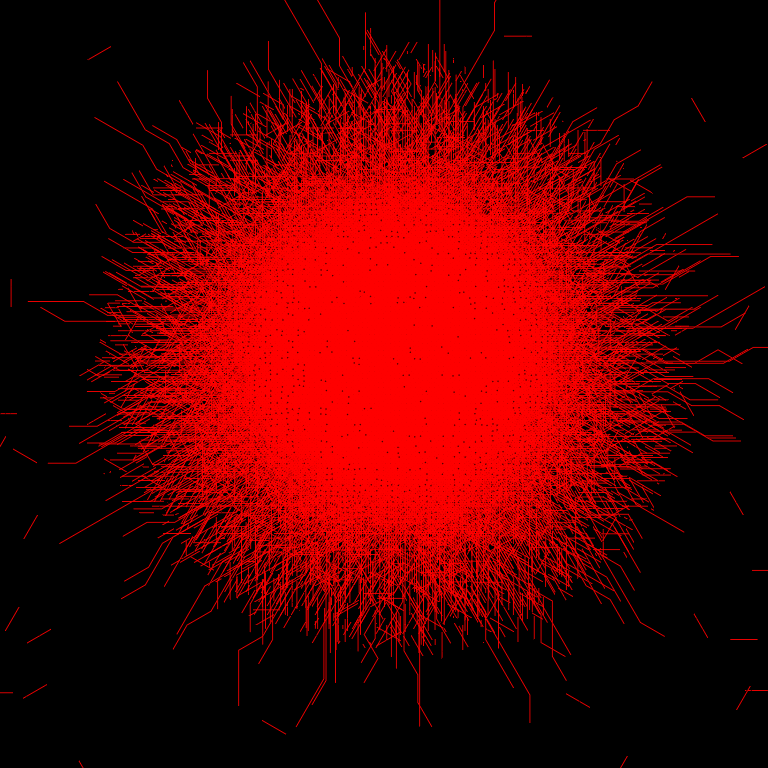
This background is drawn by a Shadertoy shader. Its source:

```glsl
#define CENTER vec2(0.515, 0.537)
#define RED vec3(1.0, 0.0, 0.0)
#define CORE_DENSITY 10.0
#define SPREAD 0.0345
#define LINE_WIDTH 0.0011
#define HATCH_PITCH 0.003
#define HOLE_PITCH 0.0072
#define SEGMENT 0.036
#define STRANDS 260.0
#define NEIGHBOURS 11
#define MAX_SEGMENTS 5
#define TURN 0.5235988

float hash(vec2 p) {
    vec3 q = fract(vec3(p.xyx) * 0.1031);
    q += dot(q, q.yzx + 33.33);
    return fract((q.x + q.y) * q.z);
}

vec2 direction(float angle) {
    return vec2(cos(angle), sin(angle));
}

float lineCoverage(float dist, float pixel) {
    return clamp(0.5 + (0.5 * LINE_WIDTH - dist) / pixel, 0.0, 1.0);
}

float segmentDistance(vec2 p, vec2 a, vec2 b) {
    vec2 ab = b - a;
    return length(p - a - ab * clamp(dot(p - a, ab) / dot(ab, ab), 0.0, 1.0));
}

// Random dashes in one orientation; returns the uncovered fraction
float hatchGap(vec2 p, vec2 dir, float seed, float density, float pixel) {
    vec2 q = vec2(dot(p, dir), dot(p, vec2(-dir.y, dir.x)));
    q.y += HATCH_PITCH * hash(vec2(seed, 7.0));
    float row = floor(q.y / HATCH_PITCH);
    float across = abs(q.y - (row + 0.5) * HATCH_PITCH);
    float dash = floor(q.x / SEGMENT + hash(vec2(row + 500.0, seed)));
    float chance = (1.0 - exp(-density)) * HATCH_PITCH / LINE_WIDTH;
    float drawn = step(hash(vec2(row + 500.0, dash + 91.0 * seed + 200.0)), chance);
    return 1.0 - drawn * lineCoverage(across, pixel);
}

// Cellular pinholes, rarer towards the middle
float pinhole(vec2 p, float chance, float pixel) {
    vec2 cell = floor(p / HOLE_PITCH);
    vec2 id = cell + 300.0;
    vec2 jitter = vec2(hash(id + 11.0), hash(id + 47.0)) - 0.5;
    vec2 spot = (cell + 0.5 + 0.4 * jitter) * HOLE_PITCH;
    float dist = length(p - spot);
    return step(hash(id), chance) * clamp(0.5 + (0.0009 - dist) / pixel, 0.0, 1.0);
}

// Bent strands growing outwards, with headings snapped to twelve directions
float strandCoverage(vec2 p, float pixel) {
    float coverage = 0.0;
    float nearest = floor(atan(p.y, p.x) / 6.2831853 * STRANDS);
    for (int n = -NEIGHBOURS; n <= NEIGHBOURS; n++) {
        float id = mod(nearest + float(n), STRANDS);
        float angle = (id + hash(vec2(id, 1.0))) / STRANDS * 6.2831853;
        float reach = hash(vec2(id, 2.0));
        int count = 2 + int(4.0 * reach * reach * reach);
        vec2 a = direction(angle) * (0.27 + 0.07 * hash(vec2(id, 3.0)));
        for (int s = 0; s < MAX_SEGMENTS; s++) {
            if (s >= count) break;
            float sway = hash(vec2(id, 10.0 + float(s))) - 0.5;
            float heading = round((angle + sway) / TURN) * TURN;
            vec2 b = a + SEGMENT * direction(heading);
            coverage = max(coverage, lineCoverage(segmentDistance(p, a, b), pixel));
            a = b;
        }
    }
    return coverage;
}

void mainImage(out vec4 fragColor, in vec2 fragCoord) {
    float size = min(iResolution.x, iResolution.y);
    float pixel = 1.0 / size;
    vec2 p = (fragCoord - 0.5 * iResolution.xy) / size + 0.5 - CENTER;
    float radius = length(p);
    vec2 outward = p / max(radius, 0.0001);

    // Density falls off from the centre and ends at a slightly uneven rim
    float angle = atan(p.y, p.x);
    float rim = radius + 0.005 * sin(3.0 * angle + 1.0) + 0.004 * sin(7.0 * angle);
    float density = CORE_DENSITY * exp(-rim * rim / SPREAD);
    density *= 1.0 - smoothstep(0.35, 0.41, rim);

    // Woven body: two hatch layers in each of six orientations
    float gap = exp(-2.0 * (1.0 - smoothstep(0.08, 0.25, radius)));
    float radial = smoothstep(0.15, 0.35, radius);
    for (int i = 0; i < 12; i++) {
        vec2 dir = direction(float(i % 6) * TURN);
        float along = dot(dir, outward);
        float weight = mix(1.0 / 6.0, pow(along * along, 2.0) / 2.25, radial);
        gap *= hatchGap(p, dir, float(i) + 1.0, 0.5 * density * weight, pixel);
    }
    float holeChance = 0.1 + 0.6 * smoothstep(0.08, 0.27, radius);
    gap = max(gap, 0.7 * pinhole(p, holeChance, pixel));

    // Loose strands around the rim
    if (radius > 0.22 && radius < 0.56) gap *= 1.0 - strandCoverage(p, pixel);

    fragColor = vec4(RED * (1.0 - gap), 1.0);
}
```
